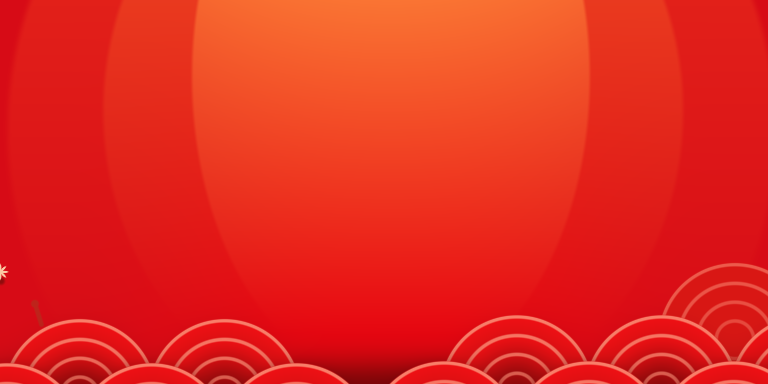
Write a Shadertoy shader that draws this background.

```glsl
#define FAN_RADIUS 0.196
#define RING_STEP 0.049
#define LINE_HALF 0.0046
#define FAN_PITCH 0.377
#define DEEP_RED vec3(0.845, 0.045, 0.085)
#define LOW_RED vec3(0.905, 0.025, 0.065)
#define FAN_RED vec3(0.94, 0.065, 0.08)
#define SHADE_RED vec3(0.34, 0.02, 0.02)
#define LINE_PINK vec3(0.98, 0.53, 0.44)
#define GLOW_ORANGE vec3(0.98, 0.455, 0.20)

float pixelSize() { return 1.0 / iResolution.y; }

// Coverage of a shape from its signed distance
float cover(float dist, float softness) {
    return 1.0 - smoothstep(-softness, softness, dist);
}

float ellipseDist(vec2 p, vec2 center, vec2 radii) {
    return (length((p - center) / radii) - 1.0) * radii.x;
}

float segmentDist(vec2 p, vec2 a, vec2 b) {
    vec2 ab = b - a;
    return length(p - a - ab * clamp(dot(p - a, ab) / dot(ab, ab), 0.0, 1.0));
}

// Nested glowing ovals, brightest at the top
vec3 backdrop(vec2 p) {
    float rise = clamp((p.y - 0.13) / 0.87, 0.0, 1.0);
    float side = p.x - 1.018;
    vec3 floorRed = mix(LOW_RED, DEEP_RED, smoothstep(0.1, 0.85, abs(side)));
    vec3 color = floorRed;

    vec3 outerTone = mix(floorRed, vec3(0.885, 0.125, 0.10), rise);
    float outer = ellipseDist(p, vec2(1.02, 0.66), vec2(1.0, 1.0));
    color = mix(color, outerTone, cover(outer, 0.012));

    vec3 middleTone = mix(floorRed, vec3(0.915, 0.225, 0.12), rise);
    float middle = ellipseDist(p, vec2(1.024, 0.71), vec2(0.755, 0.81));
    color = mix(color, middleTone, cover(middle, 0.008));

    float heat = clamp(rise - 0.55 * side * side * rise, 0.0, 1.0);
    vec3 innerTone = mix(floorRed, GLOW_ORANGE, heat);
    float inner = ellipseDist(p, vec2(1.018, 0.80), vec2(0.518, 0.80));
    color = mix(color, innerTone, cover(inner, 0.006));

    // Shadow pooled in the gap between the fans
    vec2 pool = (p - vec2(0.97, -0.01)) / vec2(0.24, 0.075);
    return mix(color, SHADE_RED, 0.72 * exp(-dot(pool, pool)));
}

// One fan of concentric arcs with a soft shadow around it
vec3 drawFan(vec3 color, vec2 p, vec2 center, float shadow, float fade) {
    float r = length(p - center);
    float px = pixelSize();
    float rim = r - FAN_RADIUS;
    color = mix(color, SHADE_RED, shadow * exp(-max(rim, 0.0) / 0.022));

    float band = fract(r / RING_STEP);
    float core = 1.0 - smoothstep(0.0, 0.16, r);
    vec3 fill = mix(FAN_RED, SHADE_RED, 0.55 * core + 0.12 * (1.0 - band));
    fill = mix(fill, vec3(0.85, 0.09, 0.08), fade);

    float ring = clamp(floor(r / RING_STEP + 0.5), 1.0, 4.0);
    float line = cover(abs(r - ring * RING_STEP) - LINE_HALF, px);
    float strength = mix(0.62, 0.92, ring / 4.0) * (1.0 - 0.35 * fade);
    fill = mix(fill, LINE_PINK, line * strength);
    return mix(color, fill, cover(rim - LINE_HALF, px));
}

// Row of evenly spaced fans
vec3 fanRow(vec3 color, vec2 p, vec2 first, int count, float shadow) {
    for (int i = 0; i < count; i++) {
        vec2 center = first + vec2(FAN_PITCH * float(i), 0.0);
        color = drawFan(color, p, center, shadow, 0.0);
    }
    return color;
}

// Short post and a pale spark at the left edge
vec3 trinkets(vec3 color, vec2 p) {
    float px = pixelSize();
    float post = segmentDist(p, vec2(0.093, 0.203), vec2(0.108, 0.155)) - 0.006;
    float knob = length(p - vec2(0.091, 0.209)) - 0.010;
    color = mix(color, vec3(0.73, 0.16, 0.11), 0.85 * cover(min(post, knob), px));

    float ember = length(p - vec2(0.003, 0.268)) - 0.009;
    color = mix(color, vec3(0.50, 0.05, 0.04), 0.8 * cover(ember, 2.0 * px));
    vec2 q = p - vec2(0.001, 0.292);
    float rays = 0.014 + 0.006 * cos(8.0 * atan(q.y, q.x + 0.0001));
    return mix(color, vec3(0.98, 0.79, 0.64), cover(length(q) - rays, 1.5 * px));
}

void mainImage(out vec4 fragColor, in vec2 fragCoord) {
    vec2 p = fragCoord / iResolution.xy * vec2(2.0, 1.0);
    vec3 color = trinkets(backdrop(p), p);

    // Fans from back to front
    color = drawFan(color, p, vec2(1.914, 0.115), 0.0, 1.0);
    color = fanRow(color, p, vec2(0.208, -0.031), 2, 0.06);
    color = fanRow(color, p, vec2(1.346, -0.021), 3, 0.06);
    color = fanRow(color, p, vec2(0.018, -0.146), 3, 0.32);
    color = fanRow(color, p, vec2(1.157, -0.141), 3, 0.32);
    fragColor = vec4(color, 1.0);
}
```
